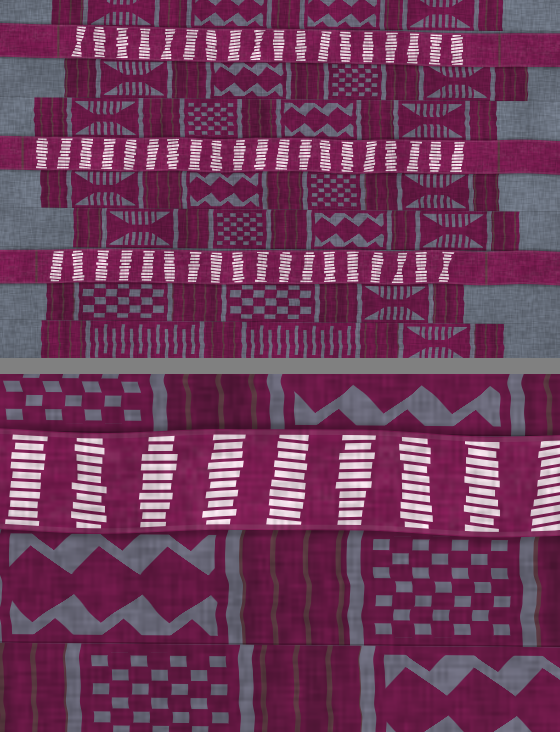
Top: the whole. Bottom: its middle third, enlarged.
Reproduce this pattern procedurally as a Shadertoy shader.

```glsl
// Handwoven cloth: staggered magenta panels of woven motifs on blue, with three stitched bands.
const vec2 CLOTH = vec2(768.0, 490.0);   // cloth units across the canvas
const float TILT = 0.008;                // slope of the woven rows
const vec3 BLUE = vec3(0.40, 0.43, 0.48);
const vec3 MAGENTA = vec3(0.46, 0.10, 0.30);
const vec3 DARK = vec3(0.31, 0.09, 0.21);
const vec3 OLIVE = vec3(0.34, 0.26, 0.25);
const vec3 MAUVE = vec3(0.52, 0.24, 0.39);
const vec3 WHITE = vec3(0.88, 0.82, 0.85);
const float BAND_HALF = 23.0;
const float THREAD_PITCH = 4.4;
const int FISH = 1, HOOKS = 2, CHECK = 3, BLOCKS = 4, COMB = 5;

// Rows: top, bottom, left, right of each panel
const vec4 ROWS[7] = vec4[7](
    vec4(-14, 40, 72, 690), vec4(82, 136, 90, 725), vec4(136, 191, 48, 682), vec4(233, 287, 57, 685),
    vec4(287, 341, 102, 713), vec4(386, 441, 65, 637), vec4(441, 496, 58, 692));
// Motif centres and kinds along each row
const vec4 CENTRES[7] = vec4[7](
    vec4(167, 315, 470, 605), vec4(185, 342, 488, 628), vec4(145, 290, 438, 593), vec4(145, 309, 459, 598),
    vec4(193, 330, 480, 623), vec4(170, 372, 543, 0), vec4(200, 414, 600, 0));
const ivec4 KINDS[7] = ivec4[7](
    ivec4(1, 2, 2, 1), ivec4(1, 2, 3, 1), ivec4(1, 3, 2, 1), ivec4(1, 2, 3, 1),
    ivec4(1, 3, 2, 1), ivec4(4, 4, 1, 0), ivec4(5, 5, 1, 0));
// Bands: centre height at left and right, first and last stitch block
const vec4 BANDS[3] = vec4[3](vec4(56, 70, 107, 628), vec4(209, 216, 58, 627), vec4(364, 367, 77, 610));
const float BLOCK_COUNT[3] = float[3](18.0, 20.0, 18.0);

float px;  // one pixel in cloth units

float hash(vec2 p) { return fract(sin(dot(p, vec2(12.9898, 78.233))) * 43758.5453); }

float noise(vec2 p) {
    vec2 i = floor(p), f = fract(p);
    f *= f * (3.0 - 2.0 * f);
    return mix(mix(hash(i), hash(i + vec2(1, 0)), f.x),
               mix(hash(i + vec2(0, 1)), hash(i + vec2(1, 1)), f.x), f.y);
}

float cover(float d) { return clamp(0.5 - d / px, 0.0, 1.0); }

float stripes(float x, float period, float width) {
    return cover(abs(fract(x / period) - 0.5) * period - 0.5 * width);
}

float checker(vec2 q, vec2 cell, vec2 size) {
    vec2 k = floor(q / cell), d = abs(q - (k + 0.5) * cell) - 0.5 * size;
    return cover(max(d.x, d.y)) * (1.0 - mod(k.x + k.y, 2.0));
}

float halfWidth(int kind) {
    return kind == FISH ? 41.0 : kind == HOOKS ? 47.0 : kind == CHECK ? 31.5 : kind == BLOCKS ? 56.0 : 70.0;
}

// Share of blue thread in a motif centred on the origin
float motif(vec2 q, int kind) {
    vec2 a = abs(q);
    float w = halfWidth(kind), blue = 0.0;
    if (kind == FISH) {
        float body = max(5.0, mix(4.0, 21.0, (a.x - 12.0) / 28.0));
        float ribs = stripes(q.x, 9.0, 4.5) * cover(a.x - 23.0);
        blue = cover(body - a.y) * (1.0 - ribs);
    } else if (kind == HOOKS) {
        float s = fract((q.x + 0.7 * a.y) / 31.3 + 0.5);
        float tooth = 5.0 + 13.0 * min(s / 0.7, (1.0 - s) / 0.3);
        blue = cover(abs(a.y - tooth - 5.0) - 5.5);
    } else if (kind == CHECK) {
        blue = checker(q + vec2(4.5, 3.2), vec2(9.0, 6.4), vec2(7.5, 5.0));
    } else if (kind == BLOCKS) {
        blue = checker(q + vec2(8.0, 5.5), vec2(16.0, 11.0), vec2(15.0, 10.0));
    } else {
        float side = mod(floor(q.x / 12.0), 2.0) * 2.0 - 1.0;
        blue = stripes(q.x, 12.0, 4.5) * cover(q.y * side - 17.0);
    }
    float bars = cover(abs(a.x - w - 8.0) - 3.2);
    return max(blue * cover(max(a.x - w, a.y - 23.0)), bars);
}

// Striped panel with its motifs, over the blue ground
vec3 weaveRow(vec3 ground, vec2 p, int i) {
    vec4 r = ROWS[i];
    float id = float(i), blue = 0.0, inMotif = 0.0;
    vec2 q = vec2(p.x + 2.0 * noise(vec2(p.y * 0.15, id)), p.y - 0.5 * (r.x + r.y));
    for (int m = 0; m < 4; m++) {
        int kind = KINDS[i][m];
        if (kind == 0) continue;
        vec2 local = q - vec2(CENTRES[i][m], 0.0);
        blue = max(blue, motif(local, kind));
        inMotif = max(inMotif, cover(abs(local.x) - halfWidth(kind) - 11.0));
    }
    float shade = 0.45 * hash(vec2(id, 3.0)) + 0.55 * noise(vec2(q.x / 7.0, id * 9.0)) * (1.0 - 0.5 * inMotif);
    vec3 panel = mix(MAGENTA, DARK, shade);
    float line = stripes(q.x + 5.0 * id, 15.0, 2.4) * (1.0 - inMotif);
    panel = mix(panel, OLIVE, 0.75 * line);
    panel = mix(panel, BLUE * 1.02, 0.9 * blue);
    float inside = cover(max(r.z - q.x, q.x - r.w));
    vec3 col = mix(ground * (0.96 + 0.08 * hash(vec2(id, 8.0))), panel, inside);
    return col * (1.0 - 0.22 * cover(abs(p.y - r.y) - 0.8));
}

// Plain band crossed by blocks of white stitches
vec3 stitchBand(vec3 col, vec2 p, int i) {
    vec4 b = BANDS[i];
    float id = float(i), n = BLOCK_COUNT[i];
    float y = p.y - mix(b.x, b.y, p.x / CLOTH.x) - 3.0 * (noise(vec2(p.x / 60.0, id * 5.0)) - 0.5);
    vec3 cloth = mix(MAGENTA, MAUVE, 0.6 * noise(p * vec2(0.06, 0.15)) * noise(p * 0.4));
    float ends = min(abs(p.x - b.z + 27.0), abs(p.x - b.w - 57.0));
    cloth = mix(cloth, OLIVE, 0.8 * cover(ends - 1.5));
    cloth = mix(cloth, MAUVE, 0.5 * cover(abs(abs(y) - BAND_HALF + 1.5) - 1.0));
    // Stitch blocks, each with its own lean and pinch
    float pitch = (b.w - b.z) / (n - 1.0);
    float k = clamp(floor((p.x - b.z) / pitch + 0.5), 0.0, n - 1.0);
    float seed = hash(vec2(k, id + 2.0));
    float x = p.x - b.z - k * pitch + y * (0.22 * seed - 0.04) - 3.0 * (seed - 0.5);
    float thread = y + x * 0.3 * (hash(vec2(id, k)) - 0.5);
    float reach = 6.8 + 3.0 * (hash(vec2(floor(thread / THREAD_PITCH), k + 30.0 * id)) - 0.5);
    reach *= mix(1.0, 0.45 + abs(y) / 35.0, step(0.85, seed));
    float stitch = cover(abs(x) - reach) * cover(abs(y) - 20.5) * stripes(thread, THREAD_PITCH, 3.0);
    cloth = mix(cloth, WHITE, stitch);
    col *= 1.0 - 0.25 * smoothstep(5.0, 0.0, abs(y) - BAND_HALF);
    return mix(col, cloth, cover(abs(y) - BAND_HALF));
}

void mainImage(out vec4 fragColor, in vec2 fragCoord) {
    vec2 uv = fragCoord / iResolution.xy;
    vec2 p = vec2(uv.x, 1.0 - uv.y) * CLOTH;
    px = CLOTH.y / iResolution.y;
    vec2 woven = p - vec2(0.0, TILT * (p.x - 0.5 * CLOTH.x));
    vec3 col = BLUE;
    for (int i = 0; i < 7; i++)
        col = mix(col, weaveRow(BLUE, woven, i), cover(max(ROWS[i].x - woven.y, woven.y - ROWS[i].y)));
    for (int i = 0; i < 3; i++) col = stitchBand(col, p, i);
    // Thread grain and uneven fading
    float grain = noise(p * vec2(0.12, 0.6)) + noise(p * vec2(0.6, 0.12)) - 1.0;
    col *= 1.0 + 0.16 * grain + 0.12 * (noise(p / 45.0) - 0.5);
    fragColor = vec4(col, 1.0);
}
```
